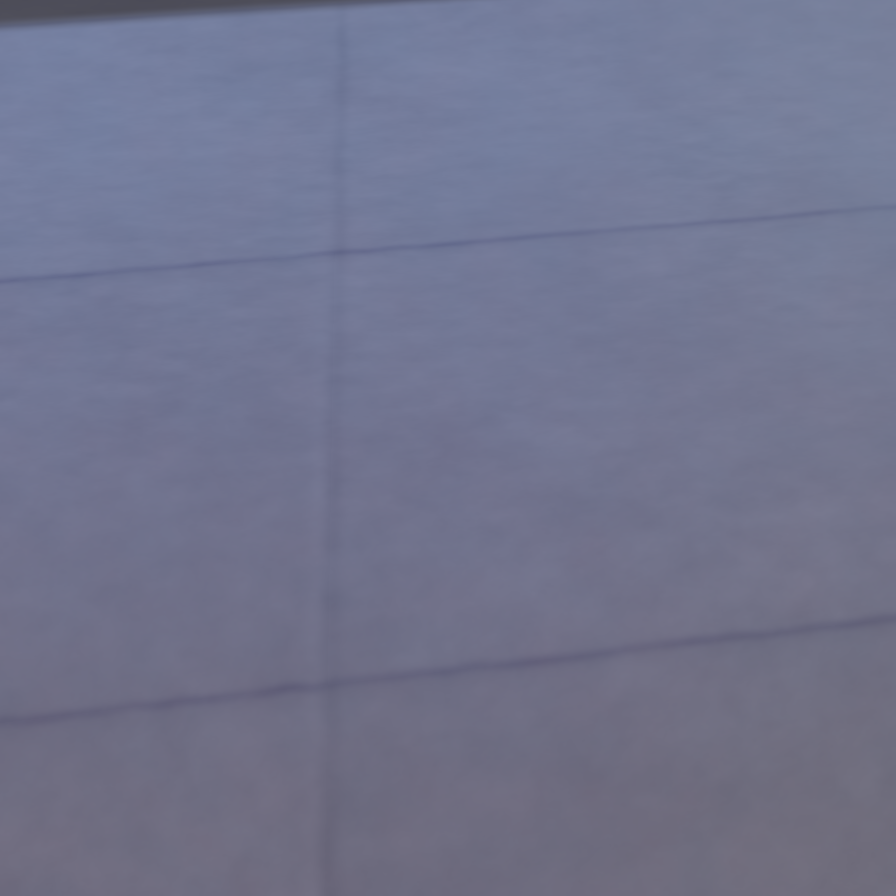
Write a WebGL 1 fragment shader that draws this texture.

```glsl
precision highp float;
// Blue-grey concrete slabs seen at a slant, with soft joints and a dark strip beyond the far edge.

uniform vec2 u_resolution;

#define FIRST_JOINT 0.193   // height of the nearest joint at the left side
#define ROW_SCALE 1.345     // rows per canvas height before foreshortening
#define FORESHORTEN 0.491   // how fast rows shrink with height
#define COLUMN_WIDTH 0.82
#define COLUMN_START 0.362
#define JOINT_WIDTH 0.0100  // in rows
#define JOINT_DEPTH 0.036
#define GROOVE_WIDTH 0.011  // upright joint, in canvas units
#define MOTTLE 0.024
#define GRAIN 0.027         // strength of the small blotches
#define SLAB_VARIATION 0.008
#define FAR_ROW 2.0         // row at which the slabs end

const vec3 NEAR_COLOR = vec3(0.431, 0.421, 0.495);
const vec3 MIDDLE_COLOR = vec3(0.442, 0.452, 0.560);
const vec3 FAR_COLOR = vec3(0.455, 0.491, 0.614);
const vec3 STRIP_COLOR = vec3(0.300, 0.300, 0.345);

float hash(vec2 p) {
  vec3 q = fract(vec3(p.xyx) * 0.1031);
  q += dot(q, q.yzx + 33.33);
  return fract((q.x + q.y) * q.z);
}

float noise(vec2 p) {
  vec2 i = floor(p), f = fract(p);
  f = f * f * (3.0 - 2.0 * f);
  return mix(mix(hash(i), hash(i + vec2(1.0, 0.0)), f.x),
             mix(hash(i + vec2(0.0, 1.0)), hash(i + vec2(1.0, 1.0)), f.x), f.y);
}

// Layered noise centred on zero
float fbm(vec2 p) {
  float sum = 0.0, amplitude = 0.5;
  for (int i = 0; i < 4; i++) {
    sum += amplitude * (noise(p) - 0.5);
    p = mat2(1.6, 1.2, -1.2, 1.6) * p + 7.3;
    amplitude *= 0.55;
  }
  return sum;
}

float bell(float d, float width) {
  return exp(-d * d / (width * width));
}

void main() {
  vec2 uv = gl_FragCoord.xy / u_resolution;

  // Undo the slant of the joints, then the foreshortening
  float height = (uv.y - 0.130 * uv.x) / (1.0 - 0.068 * uv.x);
  float row = ROW_SCALE * (height - FIRST_JOINT) / (1.0 - FORESHORTEN * height);
  float column = (uv.x - COLUMN_START - 0.016 * uv.y) / COLUMN_WIDTH;

  // Light falling off toward the viewer, greyer to the right
  vec3 color = mix(NEAR_COLOR, MIDDLE_COLOR, smoothstep(0.0, 0.58, uv.y));
  color = mix(color, FAR_COLOR, smoothstep(0.42, 0.92, uv.y));
  color += vec3(0.006, 0.004, -0.012) * smoothstep(0.5, 1.0, uv.x);
  color += vec3(0.0, 0.004, 0.010) * (1.0 - smoothstep(0.0, 0.4, uv.x)) * uv.y;

  // Slab tone and cloudy stains
  float tone = SLAB_VARIATION * (hash(floor(vec2(column, row)) + 11.0) - 0.5);
  tone += MOTTLE * fbm(vec2(uv.x * 8.0, height * 11.0) + 3.0);

  // Small blotches, flattened into streaks toward the far edge
  float patches = 0.6 + 0.8 * noise(uv * 5.0 + 20.0);
  vec2 grainScale = vec2(26.0, mix(24.0, 62.0, smoothstep(0.3, 1.0, uv.y)));
  tone += GRAIN * patches * fbm(vec2(uv.x, height) * grainScale + 41.0);
  tone += 0.35 * GRAIN * fbm(vec2(uv.x * 60.0, height * 85.0) + 90.0);
  color += tone;
  color += vec3(0.5, -0.2, -0.3) * MOTTLE * fbm(uv * 18.0 + 70.0);

  // Joints between rows, slightly uneven and fading in places
  float wobble = 0.005 * (noise(vec2(uv.x * 34.0, floor(row + 0.5) * 9.0)) - 0.5);
  float rowOffset = fract(row + wobble + 0.5) - 0.5;
  float wear = 0.6 + 0.8 * noise(uv * 22.0 + 5.0);
  color -= JOINT_DEPTH * vec3(1.0, 1.05, 0.75) * wear * bell(rowOffset, JOINT_WIDTH);
  color -= 0.010 * bell(rowOffset + 0.010, 0.020);

  // Upright joints: a soft broken groove with a faint pale lip on its left
  float columnOffset = (fract(column + 0.5) - 0.5) * COLUMN_WIDTH;
  columnOffset += 0.004 * (noise(vec2(3.0, uv.y * 28.0)) - 0.5);
  float softness = mix(1.25, 0.65, uv.y);
  float lip = 1.0 - smoothstep(0.45, 0.85, uv.y);
  color -= 0.018 * wear * bell(columnOffset - 0.004, GROOVE_WIDTH * softness);
  color += 0.011 * lip * wear * bell(columnOffset + 0.014, GROOVE_WIDTH);

  // Dark strip past the last row
  float strip = smoothstep(FAR_ROW - 0.045, FAR_ROW + 0.045, row);
  vec3 stripColor = STRIP_COLOR + 0.03 * fbm(uv * vec2(12.0, 40.0));
  color = mix(color, stripColor, strip);

  gl_FragColor = vec4(color, 1.0);
}
```
